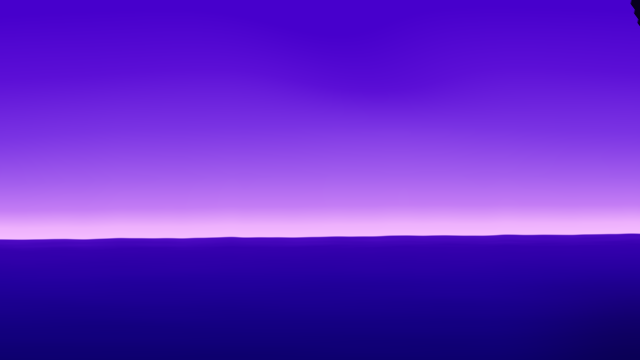
Write a WebGL 2 fragment shader that draws this background.

```glsl
#version 300 es
precision highp float;
// A violet dusk over a dark indigo sea, with a pink glow on a tilted horizon.
// Sky and sea are stacked colour ramps; stretched gradient noise bends the
// cloud tones, roughens the waterline and streaks the water.
uniform vec2 u_resolution;
out vec4 fragColor;

vec2 hashGradient(vec2 cell) {
    vec2 h = vec2(dot(cell, vec2(127.1, 311.7)), dot(cell, vec2(269.5, 183.3)));
    return fract(sin(h) * 43758.5) * 2.0 - 1.0;
}

float gradientNoise(vec2 p) {
    vec2 i = floor(p), f = fract(p);
    vec2 u = f * f * f * (f * (f * 6.0 - 15.0) + 10.0);
    float a = dot(hashGradient(i), f);
    float b = dot(hashGradient(i + vec2(1, 0)), f - vec2(1, 0));
    float c = dot(hashGradient(i + vec2(0, 1)), f - vec2(0, 1));
    float d = dot(hashGradient(i + vec2(1, 1)), f - vec2(1, 1));
    return mix(mix(a, b, u.x), mix(c, d, u.x), u.y);
}

float ramp(float from, float to, float x) {
    return clamp((x - from) / (to - from), 0.0, 1.0);
}

// height: 0 at the horizon, 1 at the top of the canvas
vec3 skyColor(vec2 uv, float height) {
    // A dark cloud hollow hangs right of centre, its left rim slanting down
    float rim = uv.x - 0.58 + 0.4 * (uv.y - 0.76);
    float hollow = exp(-rim * rim / 0.018) * smoothstep(0.42, 0.68, height);
    float side = abs(uv.x - 0.55);
    float e = height + 0.13 * hollow + 0.16 * side * side * smoothstep(0.0, 0.4, height);
    e += 0.025 * gradientNoise(uv * vec2(3.0, 6.0)) * smoothstep(0.1, 0.5, height);

    vec3 color = mix(vec3(0.96, 0.74, 1.00), vec3(0.93, 0.69, 0.99), ramp(0.0, 0.05, e));
    color = mix(color, vec3(0.77, 0.49, 0.96), ramp(0.05, 0.13, e));
    color = mix(color, vec3(0.64, 0.37, 0.93), ramp(0.13, 0.26, e));
    color = mix(color, vec3(0.48, 0.20, 0.89), ramp(0.26, 0.47, e));
    color = mix(color, vec3(0.36, 0.06, 0.84), ramp(0.47, 0.72, e));
    return mix(color, vec3(0.28, 0.00, 0.80), ramp(0.72, 0.98, e));
}

// depth: 0 at the horizon, 1 at the bottom of the canvas
vec3 seaColor(vec2 uv, float depth) {
    float swell = gradientNoise(vec2(uv.x * 5.0, depth * 9.0));
    float streak = gradientNoise(vec2(uv.x * 12.0, depth * 45.0));
    float d = depth + 0.05 * swell * smoothstep(0.0, 0.3, depth);
    d += 0.035 * streak * exp(-depth * 5.0);

    vec3 color = mix(vec3(0.31, 0.04, 0.77), vec3(0.21, 0.00, 0.68), ramp(0.0, 0.09, d));
    color = mix(color, vec3(0.14, 0.00, 0.62), ramp(0.09, 0.34, d));
    color = mix(color, vec3(0.08, 0.00, 0.51), ramp(0.34, 0.70, d));
    color = mix(color, vec3(0.05, 0.00, 0.43), ramp(0.70, 1.0, d));
    return color * (1.0 - 0.22 * smoothstep(0.75, 1.0, uv.x) * smoothstep(0.1, 0.9, depth));
}

void main() {
    vec2 uv = gl_FragCoord.xy / u_resolution;
    vec2 p = gl_FragCoord.xy / u_resolution.y;
    float aspect = u_resolution.x / u_resolution.y;
    float pixel = 1.0 / u_resolution.y;

    // Waterline rising to the right, with small wave crests
    float horizon = mix(0.335, 0.350, uv.x);
    horizon += 0.004 * gradientNoise(vec2(p.x * 7.0, 2.3));
    horizon += 0.002 * gradientNoise(vec2(p.x * 19.0, 7.6));
    float above = uv.y - horizon;

    vec3 sky = skyColor(uv, max(above, 0.0) / (1.0 - horizon));
    vec3 sea = seaColor(uv, max(-above, 0.0) / horizon);
    float edge = max(pixel, 0.0025);
    vec3 color = mix(sea, sky, smoothstep(-edge, edge, above));

    // Ragged dark leaves in the upper right corner
    vec2 corner = vec2(aspect - p.x, 1.0 - p.y);
    float spikes = 0.012 * abs(fract(corner.y * 45.0 + corner.x * 20.0) - 0.5);
    float leaf = corner.x + 0.36 * corner.y - 0.024 - spikes;
    color = mix(color, vec3(0.03, 0.00, 0.12), smoothstep(pixel, -pixel, leaf));

    fragColor = vec4(color, 1.0);
}
```
